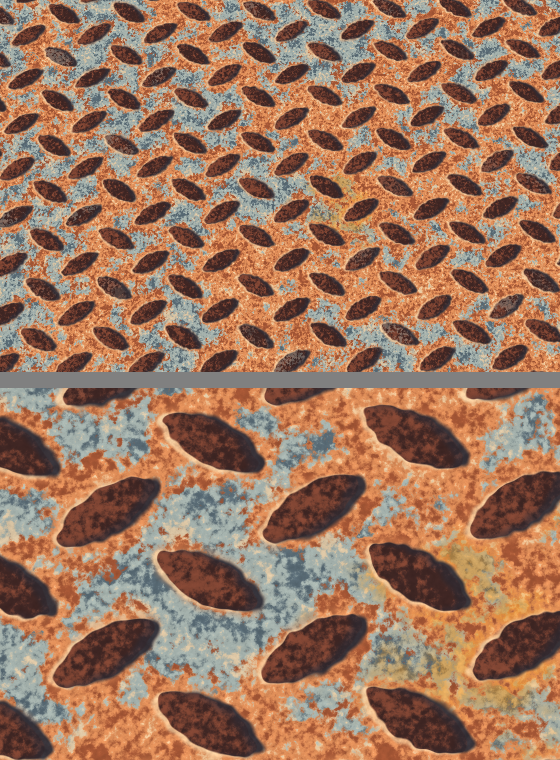
Top: the whole. Bottom: its middle third, enlarged.
This texture is drawn by a Shadertoy shader. Its source:

```glsl
// Rusty diamond tread plate: tilted lugs in alternating rows, worn blue paint, seen in slight perspective.

// Layout, in canvas heights and cell widths
const float CELL_WIDTH = 0.1854;    // column spacing at mid canvas
const float CELL_SHRINK = 0.02175;  // loss of spacing per unit of height
const float ROW_DENSITY = 12.5;
const float ROW_ORIGIN = 5.711;
const float ROW_SLOPE = 0.0175;
const float VANISH_X = 0.029;
const float CELL_ASPECT = 0.682;

// Lug shape, in cell widths
const float LUG_TILT = 0.53;
const float LUG_HALF_LENGTH = 0.225;
const float LUG_HALF_WIDTH = 0.068;
const float LUG_ROUNDING = 0.04;
const vec2 SHADOW_SHIFT = vec2(0.036, -0.002);
const vec2 RIM_SHIFT = vec2(-0.022, -0.004);

// Wear
const float PAINT_AMOUNT = -0.05;
const vec2 PAINT_DRIFT = vec2(-0.09, 0.13);
const vec2 STAIN_POS = vec2(0.17, -0.06);

// Colours
const vec3 RUST = vec3(0.65, 0.34, 0.21);
const vec3 ORANGE = vec3(0.88, 0.56, 0.35);
const vec3 CREAM = vec3(0.91, 0.77, 0.60);
const vec3 PAINT = vec3(0.64, 0.69, 0.67);
const vec3 SLATE = vec3(0.35, 0.42, 0.46);
const vec3 LUG_DARK = vec3(0.25, 0.15, 0.14);
const vec3 LUG_RUST = vec3(0.50, 0.27, 0.20);
const vec3 SHADOW = vec3(0.17, 0.17, 0.21);
const vec3 STAIN = vec3(0.90, 0.56, 0.12);

vec2 hash2(vec2 p) {
    vec3 h = fract(p.xyx * vec3(0.1031, 0.1030, 0.0973));
    h += dot(h, h.yzx + 33.33);
    return fract((h.xx + h.yz) * h.zy);
}

float cornerSlope(vec2 cell, vec2 f, vec2 corner) {
    return dot(hash2(cell + corner) * 2.0 - 1.0, f - corner);
}

float gradientNoise(vec2 p) {
    vec2 c = floor(p), f = fract(p);
    vec2 w = f * f * f * (f * (f * 6.0 - 15.0) + 10.0);
    float low = mix(cornerSlope(c, f, vec2(0, 0)), cornerSlope(c, f, vec2(1, 0)), w.x);
    float high = mix(cornerSlope(c, f, vec2(0, 1)), cornerSlope(c, f, vec2(1, 1)), w.x);
    return mix(low, high, w.y);
}

float fbm(vec2 p) {
    float sum = 0.0, amp = 0.55;
    for (int i = 0; i < 4; i++) {
        sum += amp * gradientNoise(p);
        p = mat2(1.6, 1.2, -1.2, 1.6) * p + 17.3;
        amp *= 0.55;
    }
    return sum;
}

// Distance to a rounded lens, turned by tilt
float lugDistance(vec2 p, float tilt) {
    float c = cos(tilt), s = sin(tilt);
    p = abs(vec2(c * p.x + s * p.y, c * p.y - s * p.x));
    float a = LUG_HALF_LENGTH, b = LUG_HALF_WIDTH;
    float h = (a * a - b * b) / (2.0 * b);
    float d = (p.x - a) * h > p.y * a ? length(p - vec2(a, 0.0))
                                      : length(p + vec2(0.0, h)) - h - b;
    return d - LUG_ROUNDING;
}

void mainImage(out vec4 fragColor, in vec2 fragCoord) {
    vec2 p = (fragCoord - 0.5 * iResolution.xy) / iResolution.y;

    // Perspective lattice: one unit per repeat
    float x = p.x - VANISH_X, y = p.y - ROW_SLOPE * x;
    float scale = CELL_WIDTH - CELL_SHRINK * y;
    vec2 grid = vec2(x / scale, ROW_DENSITY * (1.0 / scale - ROW_ORIGIN));
    vec2 q = grid * vec2(1.0, CELL_ASPECT);
    float aa = 1.0 / (iResolution.y * scale);

    // Nearest lug of the two interleaved sets
    float dist = 1e3, tilt = 0.0;
    vec2 local = vec2(0.0), rnd = vec2(0.0);
    vec2 wobble = 0.025 * vec2(gradientNoise(q * 14.0), gradientNoise(q * 14.0 + 40.0));
    for (int k = 0; k < 2; k++) {
        vec2 offset = k == 0 ? vec2(0.0, 0.5) : vec2(0.5, 0.0);
        vec2 center = round(grid - offset) + offset;
        vec2 r = hash2(center * 2.0 + 71.0);
        vec2 l = (grid - center) * vec2(1.0, CELL_ASPECT) + wobble + 0.012 * (r - 0.5);
        float t = (k == 0 ? LUG_TILT : -LUG_TILT) + 0.08 * (r.x - 0.5);
        float d = lugDistance(l, t) + 0.012 * (r.y - 0.5);
        if (d < dist) { dist = d; tilt = t; local = l; rnd = r; }
    }

    // Rusted ground with paint left in the gaps
    float broad = fbm(q * 0.9 + 5.0), medium = fbm(q * 3.5 + 23.0);
    float fine = fbm(q * 10.0), grit = fbm(q * 26.0 + 9.0);
    float tone = 0.53 + 0.7 * medium + 0.9 * fine + 0.8 * grit;
    vec3 color = mix(RUST, ORANGE, smoothstep(0.22, 0.55, tone));
    color = mix(color, CREAM, smoothstep(0.58, 0.85, tone));
    float clearance = clamp(dist / 0.14, 0.0, 1.0);
    float cover = 1.2 * broad + 0.8 * medium + 0.6 * fine + 0.5 * grit + 0.3 * (clearance - 0.6);
    float paint = smoothstep(-0.05, 0.11, cover + PAINT_AMOUNT + dot(p, PAINT_DRIFT));
    float paintTone = 0.55 + 1.3 * fbm(q * 5.0 + 61.0) + 0.9 * grit;
    vec3 paintColor = mix(SLATE, PAINT, smoothstep(0.22, 0.58, paintTone));
    paintColor = mix(paintColor, CREAM, 0.7 * smoothstep(0.68, 0.95, paintTone));
    color = mix(color, paintColor, paint);
    float stain = smoothstep(0.13, 0.0, length(p - STAIN_POS) - 0.25 * medium);
    color = mix(color, STAIN, 0.55 * stain * smoothstep(0.3, 0.7, tone));

    // Warm halo, lit rim on the left, cast shadow on the right
    color = mix(color, ORANGE, 0.45 * smoothstep(0.06, 0.0, dist));
    float rim = smoothstep(0.012 + aa, -aa, lugDistance(local - RIM_SHIFT, tilt));
    color = mix(color, CREAM * 1.06, rim * (0.75 + 0.8 * fine));
    float shade = smoothstep(0.008 + aa, -0.008 - aa, lugDistance(local - SHADOW_SHIFT, tilt));
    color = mix(color, SHADOW, 0.93 * shade);

    // Lug tops: mottled rust, darker to the right, some scuffed to grey
    float mottle = 0.36 + 1.2 * fine + 1.3 * grit + 0.3 * (rnd.x - 0.5) - 0.8 * local.x;
    vec3 lug = mix(LUG_DARK, LUG_RUST, smoothstep(0.1, 0.8, mottle));
    float scuff = smoothstep(0.8, 1.0, rnd.y) * smoothstep(0.0, 0.3, medium + grit + 0.1);
    lug = mix(lug, PAINT * 0.8, 0.5 * scuff);
    lug = mix(lug, SHADOW, 0.6 * smoothstep(-0.05, 0.0, lugDistance(local + SHADOW_SHIFT, tilt) - 0.02));
    color = mix(color, lug, smoothstep(aa, -aa, dist));

    color *= 1.0 + 0.25 * grit;
    fragColor = vec4(clamp(color, 0.0, 1.0), 1.0);
}
```
